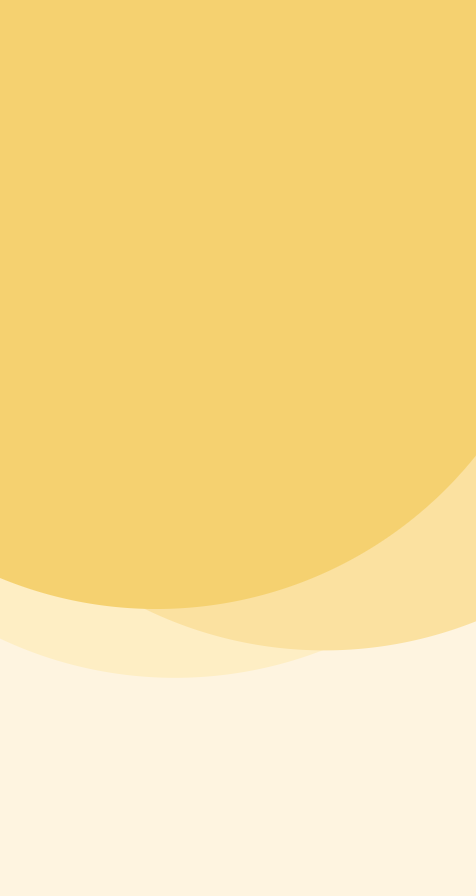
Give the GLSL for this background, as a WebGL 1 fragment shader.

```glsl
precision highp float;
// Three large overlapping discs in yellow tints hang from the top over a cream ground.
// Each disc is a distance function, painted back to front with a soft one-pixel edge.
// Lengths are in canvas heights; x is measured from the vertical centre line.

uniform vec2 u_resolution;

const vec3 CREAM = vec3(0.996, 0.957, 0.878);
const vec3 PALE_YELLOW = vec3(0.996, 0.933, 0.769);
const vec3 SOFT_YELLOW = vec3(0.984, 0.882, 0.627);
const vec3 DEEP_YELLOW = vec3(0.961, 0.820, 0.439);

const float DISC_RADIUS = 0.457;
const vec2 PALE_CENTER = vec2(-0.0703, 0.7005);
const vec2 SOFT_CENTER = vec2(0.0964, 0.7311);
const vec2 DEEP_CENTER = vec2(-0.0911, 0.7773);

// Paints one disc over the colour beneath it
vec3 paintDisc(vec3 under, vec3 tint, vec2 p, vec2 center) {
  float edge = length(p - center) - DISC_RADIUS;
  float coverage = clamp(0.5 - edge * u_resolution.y, 0.0, 1.0);
  return mix(under, tint, coverage);
}

void main() {
  vec2 p = gl_FragCoord.xy / u_resolution.y;
  p.x -= 0.5 * u_resolution.x / u_resolution.y;

  // Layers from back to front
  vec3 color = CREAM;
  color = paintDisc(color, PALE_YELLOW, p, PALE_CENTER);
  color = paintDisc(color, SOFT_YELLOW, p, SOFT_CENTER);
  color = paintDisc(color, DEEP_YELLOW, p, DEEP_CENTER);

  gl_FragColor = vec4(color, 1.0);
}
```
